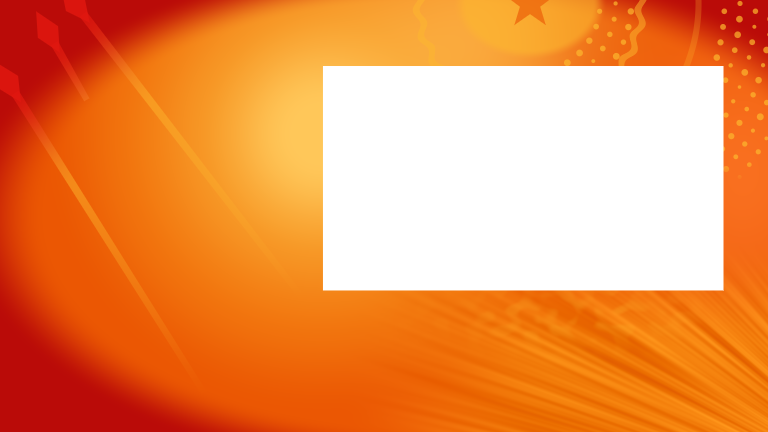
Write a Shadertoy shader that draws this background.

```glsl
const vec3 DARK_RED = vec3(0.73, 0.045, 0.03);
const vec3 SPEAR_RED = vec3(0.88, 0.09, 0.06);
const vec3 DEEP_ORANGE = vec3(0.92, 0.34, 0.01);
const vec3 ORANGE = vec3(0.95, 0.47, 0.06);
const vec3 AMBER = vec3(0.97, 0.61, 0.16);
const vec3 GOLD = vec3(1.0, 0.78, 0.35);
const vec3 CORAL = vec3(0.99, 0.46, 0.15);
const vec3 YELLOW = vec3(0.99, 0.72, 0.18);
const float TAU = 6.283185;
const float CANVAS_WIDTH = 1.7778;
const vec2 GLOW_CENTER = vec2(0.745, 0.69);
const vec2 TOP_GLOW = vec2(1.11, 0.93);
const vec2 VIGNETTE_CENTER = vec2(0.995, 0.502);
const vec2 VIGNETTE_RADII = vec2(1.065, 0.59);
const vec2 EMBLEM = vec2(1.227, 0.992);
const vec2 RAY_ORIGIN = vec2(2.23, -0.26);
const vec2 PANEL_CENTER = vec2(1.2112, 0.5874);
const vec2 PANEL_HALF = vec2(0.4636, 0.2598);
const float DOT_SPACING = 0.036;

// Each spear: head centre, shaft end
const vec4 SPEARS[3] = vec4[3](
    vec4(0.174, 0.991, 0.700, 0.310),
    vec4(0.111, 0.926, 0.201, 0.769),
    vec4(0.019, 0.810, 0.475, 0.086));
const float SPEAR_FADE[3] = float[3](1.0, 0.15, 1.0);

float fill(float d) {
    return clamp(0.5 - d * iResolution.y, 0.0, 1.0);
}

float bell(vec2 v) {
    return exp(-dot(v, v));
}

float hash(vec2 p) {
    return fract(sin(dot(p, vec2(127.1, 311.7))) * 43758.5);
}

float slope(vec2 cell, vec2 offset) {
    float a = TAU * hash(cell);
    return dot(vec2(cos(a), sin(a)), offset);
}

float gradientNoise(vec2 p) {
    vec2 i = floor(p), f = fract(p), u = f * f * (3.0 - 2.0 * f);
    vec2 e = vec2(1.0, 0.0);
    return mix(mix(slope(i, f), slope(i + e, f - e), u.x),
               mix(slope(i + e.yx, f - e.yx), slope(i + 1.0, f - 1.0), u.x), u.y);
}

float starDistance(vec2 p, float radius) {
    float a = abs(mod(atan(p.x, p.y) + TAU * 0.1, TAU * 0.2) - TAU * 0.1);
    vec2 q = length(p) * vec2(cos(a), sin(a));
    return dot(q - vec2(radius, 0.0), normalize(vec2(0.235, 0.68)));
}

vec3 background(vec2 p, float fan) {
    float d = length(p - GLOW_CENTER);
    vec3 col = mix(GOLD, AMBER, smoothstep(0.06, 0.29, d));
    col = mix(col, ORANGE, smoothstep(0.22, 0.47, d));
    col = mix(col, DEEP_ORANGE, smoothstep(0.40, 0.66, d));
    col = mix(col, GOLD, 0.6 * bell((p - TOP_GLOW) / 0.28));
    col = mix(col, CORAL, 0.8 * bell((p - vec2(1.72, 0.60)) / vec2(0.22, 0.32)));
    vec2 v = (p - VIGNETTE_CENTER) / VIGNETTE_RADII;
    col = mix(col, DARK_RED, smoothstep(0.70, 1.03, dot(v, v)) * (1.0 - fan));
    return mix(col, vec3(0.96, 0.54, 0.05), 0.75 * fan);
}

vec3 addEmblem(vec3 col, vec2 p) {
    vec2 q = p - EMBLEM;
    float r = length(q), a = atan(q.y, q.x);
    // Medallion and scalloped rim
    float disc = length(q / vec2(0.17, 0.125));
    col = mix(col, YELLOW, 0.6 * (1.0 - smoothstep(0.85, 1.05, disc)));
    float rim = abs(r - 0.257 - 0.007 * sin(a * 26.0)) - 0.008;
    col = mix(col, YELLOW, 0.5 * fill(rim));
    col = mix(col, YELLOW, 0.25 * fill(abs(r - 0.39) - 0.007) * step(0.0, q.x));
    col = mix(col, vec3(0.93, 0.39, 0.04), 0.75 * fill(starDistance(q, 0.062)));
    // Halftone dots in concentric rings
    float ring = floor(r / DOT_SPACING);
    float ringRadius = (ring + 0.5) * DOT_SPACING;
    float count = floor(TAU * (ring + 0.5));
    float turn = a / TAU * count + 0.5 * mod(ring, 2.0);
    vec2 local = vec2((fract(turn) - 0.5) * TAU / count * ringRadius, r - ringRadius);
    float size = 0.004 + 0.004 * hash(vec2(ring, floor(turn)));
    float inner = step(0.14, ringRadius) * step(ringRadius, 0.235);
    float outer = step(0.42, ringRadius) * step(ringRadius, 0.63);
    float sector = smoothstep(-0.05, 0.06, q.x) * smoothstep(-0.42, -0.36, q.y);
    return mix(col, YELLOW, 0.7 * fill(length(local) - size) * max(inner, outer) * sector);
}

vec3 addSpear(vec3 col, vec2 p, vec4 spear, float fade) {
    vec2 along = spear.zw - spear.xy;
    float len = length(along);
    along /= len;
    vec2 q = p - spear.xy;
    float u = dot(q, along), v = abs(dot(q, vec2(-along.y, along.x)));
    float t = clamp(u / len, 0.0, 1.0);
    float shaft = max(v - mix(0.010, 0.007, t), max(0.03 - u, u - len));
    vec3 tint = mix(SPEAR_RED, YELLOW, smoothstep(0.03, 0.30, u));
    col = mix(col, tint, 0.75 * fill(shaft) * (1.0 - fade * t));
    float head = (abs(u) / 0.055 + v / 0.027 - 1.0) * 0.024;
    return mix(col, SPEAR_RED, 0.85 * fill(head));
}

void mainImage(out vec4 fragColor, in vec2 fragCoord) {
    vec2 p = fragCoord / iResolution.xy * vec2(CANVAS_WIDTH, 1.0);
    float fan = smoothstep(0.78, 1.30, p.x) * (1.0 - smoothstep(0.18, 0.46, p.y));
    vec3 col = background(p, fan);

    // Light rays converging beyond the lower right corner
    vec2 ray = p - RAY_ORIGIN;
    float angle = atan(ray.y, -ray.x), reach = length(ray);
    float streak = gradientNoise(vec2(angle * 38.0, reach * 1.5))
                 + 0.6 * gradientNoise(vec2(angle * 95.0, reach * 2.0 + 7.0));
    col += fan * streak * vec3(0.10, 0.20, 0.13);

    // Soft ornament below the panel
    float patches = smoothstep(-0.1, 0.3, gradientNoise(p * vec2(24.0, 32.0)));
    col = mix(col, YELLOW, 0.35 * patches * bell((p - vec2(1.33, 0.27)) / vec2(0.23, 0.06)));

    col = addEmblem(col, p);
    for (int i = 0; i < 3; i++) col = addSpear(col, p, SPEARS[i], SPEAR_FADE[i]);

    // White panel
    vec2 edge = abs(p - PANEL_CENTER) - PANEL_HALF;
    col = mix(col, vec3(1.0), fill(max(edge.x, edge.y)));
    fragColor = vec4(clamp(col, 0.0, 1.0), 1.0);
}
```
